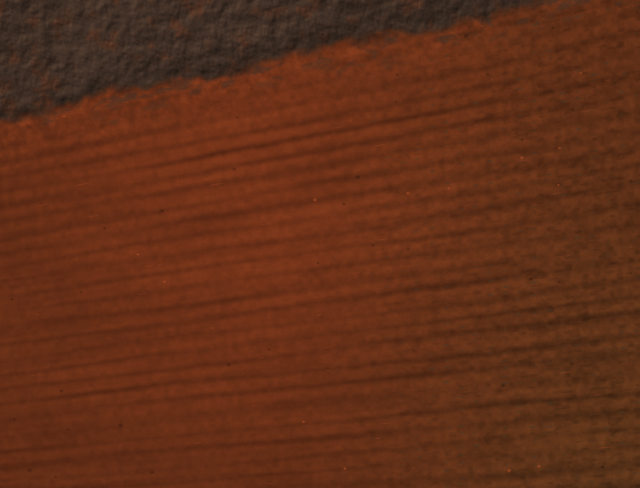
This texture is drawn by a WebGL 1 fragment shader. Its source:

```glsl
precision highp float;
// Rust-red ribbed surface under a band of dark, rough crust.
// Ribs are a gently fanning set of near-parallel lines, repeated with fract;
// noise adds uneven depth, grain, broken streaks, flecks and the crust relief.
uniform vec2 u_resolution;

const float RIB_PITCH = 0.031;    // rib spacing at the left edge, in heights
const float RIB_PHASE = 0.50;
const float RIB_WIDTH = 0.23;     // half width of a groove, in pitches
const float GROOVE_DEPTH = 0.18;
const float BASE_SLOPE = 0.08;    // slope of the rib through the lower left
const float FAN = 0.18;           // growth of slope with height
const float CRUST_EDGE = 0.757;   // crust border in rib coordinates

const vec3 RUST_DARK = vec3(0.355, 0.162, 0.080);
const vec3 RUST_GLOW = vec3(0.450, 0.198, 0.097);
const vec3 BROWN = vec3(0.350, 0.202, 0.098);
const vec3 CRUST = vec3(0.250, 0.184, 0.146);
const vec3 CRUST_RUST = vec3(0.34, 0.19, 0.12);
const vec3 SPARK = vec3(0.70, 0.31, 0.15);
const vec3 GREY = vec3(0.27, 0.21, 0.15);

float hash(vec2 p) {
  vec3 q = fract(vec3(p.xyx) * 0.1031);
  q += dot(q, q.yzx + 33.33);
  return fract((q.x + q.y) * q.z);
}

float noise(vec2 p) {
  vec2 i = floor(p);
  vec2 f = fract(p);
  f = f * f * (3.0 - 2.0 * f);
  return mix(mix(hash(i), hash(i + vec2(1.0, 0.0)), f.x),
             mix(hash(i + vec2(0.0, 1.0)), hash(i + 1.0), f.x), f.y);
}

float fbm(vec2 p) {
  float sum = 0.0;
  float amp = 0.5;
  for (int i = 0; i < 5; i++) {
    sum += amp * noise(p);
    p = mat2(1.6, 1.2, -1.2, 1.6) * p + 17.3;
    amp *= 0.5;
  }
  return sum;
}

// Height along the left edge of the rib that passes through p.
float ribHeight(vec2 p) {
  return (p.y - BASE_SLOPE * p.x) / (1.0 + FAN * p.x);
}

// One soft elliptical fleck in a random share of the grid cells.
float flecks(vec2 p, vec2 cell, float share, vec2 radius, float seed) {
  vec2 id = floor(p / cell) + seed;
  vec2 jitter = vec2(hash(id + 3.1), hash(id + 8.7)) - 0.5;
  vec2 d = (fract(p / cell) - 0.5) * cell - jitter * (cell - 2.6 * radius);
  float size = mix(0.4, 1.0, hash(id + 5.9));
  float r = length(d / (radius * size));
  return step(hash(id), share) * (1.0 - smoothstep(0.1, 1.3, r));
}

// Dark groove profile with uneven depth per rib and along its length.
float grooves(vec2 q) {
  float wobble = 0.40 * (noise(vec2(q.x * 3.0, q.y * 24.0)) - 0.5);
  wobble += 0.14 * (noise(q * vec2(22.0, 60.0)) - 0.5);
  float t = q.y / RIB_PITCH - RIB_PHASE + wobble;
  float id = floor(t + 0.5);
  float d = abs(fract(t + 0.5) - 0.5);
  float along = noise(vec2(q.x * 4.5, id * 5.7 + 90.0));
  float width = RIB_WIDTH * mix(0.75, 1.25, hash(vec2(id + 40.0, 2.0)));
  float depth = mix(0.65, 1.05, hash(vec2(id + 40.0, 7.0))) * (0.4 + 1.1 * along);
  return depth * exp(-d * d / (width * width));
}

vec3 ribbedRust(vec2 p, vec2 q) {
  // Broad light and hue drift
  vec2 g = (p - vec2(0.58, 0.60)) / vec2(0.60, 0.50);
  vec3 col = mix(RUST_DARK, RUST_GLOW, exp(-dot(g, g)));
  float right = smoothstep(0.50, 1.30, p.x);
  col = mix(col, BROWN, right * mix(0.9, 0.25, p.y));

  // Grooves, fading toward the lower left and under the crust
  float fade = mix(0.6, 1.0, smoothstep(0.0, 0.8, p.x * 0.6 + p.y * 0.8));
  fade *= mix(1.0, 0.4, smoothstep(0.62, 0.72, q.y));
  col *= 1.05 - GROOVE_DEPTH * fade * grooves(q);
  float streak = noise(vec2(q.x * 5.0, q.y * 110.0)) - 0.5;
  col *= 1.0 + 0.10 * streak;

  // Grain, mottling and short broken marks along the ribs
  float grain = fbm(p * 85.0) - 0.48;
  float rough = max(right, smoothstep(0.60, 0.75, q.y));
  col *= 1.0 + grain * mix(0.20, 0.36, rough);
  float marks = smoothstep(0.62, 0.85, noise(q * vec2(55.0, 150.0)));
  col *= 1.0 - marks * mix(0.02, 0.11, right);
  col *= 0.95 + 0.10 * fbm(p * 9.0);

  // Faint scratches, grey scuffs, pits and a few bright specks
  float scratch = flecks(q, vec2(0.12, 0.022), 0.12, vec2(0.028, 0.0020), 11.0);
  scratch *= smoothstep(0.3, 0.7, noise(p * 110.0));
  col = mix(col, SPARK, 0.25 * scratch);
  float scuff = flecks(q, vec2(0.030, 0.013), 0.40, vec2(0.010, 0.0028), 23.0);
  scuff *= smoothstep(0.25, 0.65, noise(p * 150.0));
  col = mix(col, GREY, 0.6 * scuff * smoothstep(0.65, 0.95, p.x));
  col *= 1.0 - 0.24 * flecks(p, vec2(0.075), 0.12, vec2(0.0065, 0.0050), 37.0);
  float spark = flecks(p, vec2(0.09), 0.10, vec2(0.0055, 0.0050), 51.0);
  return mix(col, SPARK, 0.6 * spark);
}

vec3 roughCrust(vec2 p) {
  vec2 light = vec2(-0.004, 0.005);
  float relief = fbm(p * 46.0) - fbm((p + light) * 46.0);
  vec3 col = mix(CRUST, CRUST_RUST, 0.55 * smoothstep(0.50, 0.75, fbm(p * 42.0 + 60.0)));
  return col * (0.87 + 0.26 * fbm(p * 11.0) + 1.25 * relief);
}

void main() {
  vec2 p = gl_FragCoord.xy / u_resolution.y;
  vec2 q = vec2(p.x, ribHeight(p));
  float edge = q.y - CRUST_EDGE + 0.06 * (fbm(p * 20.0) - 0.48);

  vec3 col = ribbedRust(p, q);
  // Flaking orange and grey rim just below the crust
  float rim = smoothstep(-0.075, -0.015, edge);
  col = mix(col, SPARK, 0.24 * rim * smoothstep(0.48, 0.76, fbm(p * 48.0)));
  col = mix(col, CRUST, 0.55 * rim * smoothstep(0.50, 0.72, fbm(q * vec2(30.0, 70.0) + 9.0)));
  // Crust with a shadowed border
  vec3 crust = roughCrust(p) * mix(0.84, 1.0, smoothstep(0.0, 0.06, edge));
  col = mix(col, crust, smoothstep(-0.015, 0.012, edge));
  gl_FragColor = vec4(col, 1.0);
}
```
